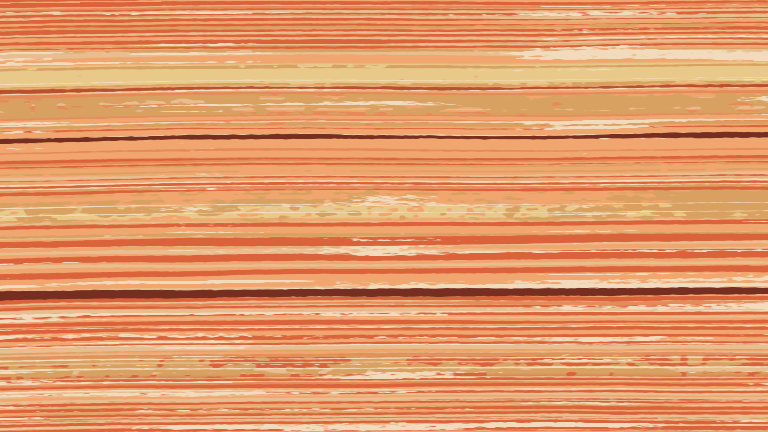
A Shadertoy shader for this texture:

```glsl
// Layered sandstone-like paint strokes: nearly level bands of orange, red, ochre and cream.
// Each layer splits the height into rows holding one long ragged stroke of varying width;
// dry-brush noise adds broken cream streaks, and three dark seams cross the whole width.

float hash(vec2 p) {
    p = fract(p * vec2(0.1031, 0.1137));
    p += dot(p, p.yx + 33.33);
    return fract((p.x + p.y) * p.x * 7.31 + p.y * 3.17);
}

float noise(vec2 p) {
    vec2 i = floor(p), f = fract(p);
    f = f * f * (3.0 - 2.0 * f);
    return mix(mix(hash(i), hash(i + vec2(1, 0)), f.x),
               mix(hash(i + vec2(0, 1)), hash(i + vec2(1, 1)), f.x), f.y);
}

float grain(vec2 p) {
    return 0.6 * noise(p) + 0.4 * noise(p * 2.3 + 17.0);
}

float band(float v, float top, float bottom, float soft) {
    return smoothstep(top - soft, top + soft, v) * (1.0 - smoothstep(bottom - soft, bottom + soft, v));
}

// Long strokes, one per row, for rows centred between top and bottom
float strokes(vec2 p, float rows, float top, float bottom, float share, float thick, float seed) {
    float y = p.y * rows + 0.35 * (noise(vec2(p.x * 1.3 + seed, p.y * 9.0)) - 0.5);
    float row = floor(y), centre = (row + 0.5) / rows;
    vec2 key = vec2(row + 3.0, seed * 13.0 + 5.0);
    float present = step(hash(key), share) * step(top, centre) * step(centre, bottom);
    float offset = (hash(key + 31.0) - 0.5) * 0.3;
    float width = thick * (0.5 + 0.8 * hash(key + 57.0));
    width *= 0.3 + 1.2 * noise(vec2(p.x * 1.4 + seed * 3.0, row * 5.7));
    width += (grain(vec2(p.x * 55.0, p.y * 260.0 + seed)) - 0.5) * 0.0022 * rows;
    float aa = 0.6 * rows / iResolution.y;
    return present * smoothstep(-aa, aa, width - abs(y - row - 0.5 - offset));
}

// Broken streaks left by a nearly dry brush
float dryBrush(vec2 p, float amount, float seed) {
    float streak = noise(vec2(p.x * 2.2 + seed, p.y * 150.0 + seed));
    float bristle = grain(vec2(p.x * 45.0, p.y * 230.0 + seed));
    return smoothstep(-0.05, 0.05, 0.75 * streak + 0.25 * bristle - 1.0 + amount);
}

// Blotchy flecks stretched along the strokes
float mottle(vec2 p, float amount) {
    float n = 0.6 * grain(vec2(p.x * 28.0, p.y * 75.0)) + 0.4 * noise(vec2(p.x * 3.0, p.y * 60.0));
    return smoothstep(-0.04, 0.04, n - 1.0 + amount);
}

// One ragged seam across the whole width
float seam(vec2 p, float centre, float halfWidth) {
    float width = halfWidth * (0.6 + 0.7 * noise(vec2(p.x * 3.0, centre * 90.0)));
    width += (grain(vec2(p.x * 50.0, p.y * 160.0)) - 0.5) * 0.003;
    float aa = 0.6 / iResolution.y;
    return smoothstep(-aa, aa, width - abs(p.y - centre));
}

void mainImage(out vec4 fragColor, in vec2 fragCoord) {
    vec2 p = fragCoord / iResolution.y;
    p.y = 1.0 - p.y;

    // Strata sag at the left and undulate gently
    p.y -= 0.014 * exp(-2.0 * p.x) + 0.008 * (noise(vec2(p.x * 1.7, p.y * 3.0)) - 0.5);
    p.y -= 0.002 * (noise(vec2(p.x * 7.0, p.y * 20.0)) - 0.5);
    float v = p.y;

    vec3 orange = vec3(0.94, 0.65, 0.43);
    vec3 salmon = vec3(0.90, 0.54, 0.35);
    vec3 pale   = vec3(0.91, 0.74, 0.56);
    vec3 ochre  = vec3(0.85, 0.63, 0.38);
    vec3 straw  = vec3(0.91, 0.79, 0.54);
    vec3 cream  = vec3(0.95, 0.86, 0.74);
    vec3 red    = vec3(0.86, 0.39, 0.23);
    vec3 umber  = vec3(0.46, 0.18, 0.12);

    // Ground of orange and pale strokes, with straw and ochre beds
    vec3 color = orange;
    color = mix(color, pale, strokes(p, 62.0, -0.1, 0.31, 0.6, 0.36, 1.0));
    color = mix(color, pale, strokes(p, 58.0, 0.38, 1.1, 0.55, 0.34, 2.0));
    color = mix(color, salmon, strokes(p, 48.0, -0.1, 1.1, 0.32, 0.28, 3.0));
    color = mix(color, straw, band(v, 0.145, 0.193, 0.004) * mottle(p, 0.8));
    color = mix(color, straw, band(v, 0.472, 0.502, 0.004) * mottle(p, 0.72));
    color = mix(color, ochre, band(v, 0.22, 0.262, 0.006) * mottle(p, 0.6));
    color = mix(color, ochre, band(v, 0.42, 0.51, 0.01) * mottle(p, 0.5));
    color = mix(color, ochre, strokes(p, 75.0, -0.1, 1.1, 0.3, 0.22, 4.0) * mottle(p, 0.62));

    // Red strokes: fine at the top, broad in the middle, crowded below
    color = mix(color, red, strokes(p, 82.0, -0.1, 0.115, 0.88, 0.27, 5.0));
    color = mix(color, red, strokes(p, 70.0, 0.25, 0.47, 0.35, 0.2, 6.0));
    color = mix(color, red, strokes(p, 28.0, 0.5, 0.635, 1.0, 0.25, 7.0));
    color = mix(color, red, strokes(p, 60.0, 0.685, 1.1, 0.85, 0.27, 8.0));
    color = mix(color, red, strokes(p, 34.0, 0.69, 1.1, 0.55, 0.25, 9.0));

    // Ochre flecks and fine light strokes over the red
    color = mix(color, ochre, band(v, 0.82, 0.87, 0.01) * mottle(p, 0.52));
    color = mix(color, pale, strokes(p, 88.0, 0.69, 1.1, 0.35, 0.2, 10.0));
    color = mix(color, cream, strokes(p, 95.0, -0.1, 1.1, 0.15, 0.14, 11.0));

    // Dry cream streaks gather in a few beds
    float dry = 0.2 + 0.24 * band(v, 0.112, 0.145, 0.008) + 0.12 * band(v, 0.27, 0.305, 0.01)
              + 0.32 * band(v, 0.642, 0.672, 0.008) + 0.06 * band(v, 0.69, 1.1, 0.01);
    color = mix(color, cream, dryBrush(p, dry, 12.0));

    // Dark seams
    color = mix(color, vec3(0.72, 0.32, 0.18), seam(p, 0.201, 0.0038));
    color = mix(color, umber, seam(p, 0.314, 0.0052));
    color = mix(color, umber, seam(p, 0.674, 0.0085));

    fragColor = vec4(color, 1.0);
}
```
